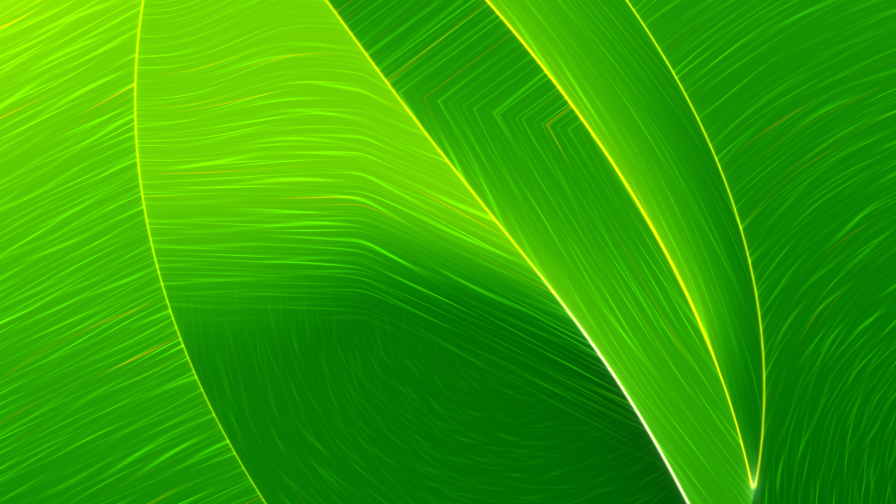
A WebGL 2 fragment shader for this background:

```glsl
#version 300 es
precision highp float;
uniform vec2 u_resolution;
out vec4 fragColor;

float hash(float n) { return fract(sin(n * 91.345) * 4753.54); }

// Dark leaf green to yellow green
vec3 leafColor(float k) {
  k = max(k, 0.0);
  return vec3(0.55 * pow(k, 1.7), 0.39 + 0.51 * k, 0.003);
}

// Broken glowing fibres: x runs along them, y across them
vec3 fibres(vec2 q) {
  vec3 light = vec3(0.0);
  for (int i = 0; i < 3; i++) {
    float layer = float(i);
    float y = q.y * (34.0 + 22.0 * layer) + 0.3 * sin(q.x * 11.0 + layer * 2.0 + q.y * 7.0);
    float row = floor(y);
    float h = hash(row + 37.0 * layer);
    float d = fract(y) - 0.3 - 0.4 * h;
    float dash = 0.5 + 0.3 * sin(q.x * (6.0 + 9.0 * h) + h * 40.0) + 0.2 * sin(q.x * 23.0 + row * 2.4);
    vec3 tint = mix(vec3(0.14, 0.27, 0.0), vec3(0.4, 0.03, 0.0), step(0.88, hash(row + 5.3)));
    light += tint * exp(-d * d * 75.0) * dash * dash * (0.25 + h);
  }
  return light;
}

// Thin bright core with a soft halo
float vein(float d, float width) {
  d = abs(d);
  return exp(-d * d / (width * width)) + 0.15 * exp(-d / (width * 3.5));
}

void main() {
  vec2 p = gl_FragCoord.xy / u_resolution.y;
  float x = p.x, y = p.y, t = 1.0 - y;
  float soft = 1.0 / u_resolution.y;

  // Curved leaf borders, from left to right
  float left = 0.268 + 0.406 * (y - 0.8) * (y - 0.8);
  float rib = 0.648 + 0.829 * t - 0.111 * t * t - 0.014 * sin(6.2832 * t);
  float fold = 0.965 + 0.886 * t - 0.352 * t * t;
  float rim = 1.243 + 0.709 * t - 0.46 * t * t;

  // Left leaf with rising fibres
  vec3 col = leafColor(0.31 + 0.72 * y - 0.42 * x * y);
  col += fibres(vec2(x + 0.5 * y, 0.88 * y - 0.47 * x + 0.06 * x * x));

  // Broad leaf: bent fibres above, faint arcs in the shade
  float bend = 0.5 * (x - 0.72 + sqrt((x - 0.72) * (x - 0.72) + 0.0006));
  float s = y + 0.5 * bend;
  float lit = smoothstep(mix(0.2, 0.5, smoothstep(0.3, 1.1, x)), 0.7, s);
  vec3 broad = leafColor(mix(0.31 - 0.24 * x, 0.86, lit));
  float rise = 0.7 * max(y - 0.6, 0.0) * (min(x - 0.72, 0.0) + 0.1 * sin(x * 14.0));
  broad += fibres(vec2(x, s - rise)) * smoothstep(0.32, 0.5, s) * (1.0 - 0.4 * smoothstep(0.65, 0.8, s));
  vec2 arc = p - vec2(1.05, 0.42);
  broad += 0.3 * fibres(vec2(atan(arc.y, -arc.x), length(arc))) * (1.0 - smoothstep(0.25, 0.5, s));
  col = mix(col, broad, smoothstep(-soft, soft, x - left));

  // Middle leaf with a chevron near the top
  float sheen = exp(-8.0 * abs(x - rib)) * exp(-8.0 * (y - 0.45) * (y - 0.45));
  vec3 middle = leafColor(0.42 - 0.08 * y + 0.38 * sheen);
  vec2 c = p - vec2(0.914, 0.79);
  float chevron = min(0.88 * c.x + 0.47 * c.y - 0.12 * c.y * c.y, 0.6 * c.x - 0.8 * c.y);
  middle += 0.75 * fibres(vec2(y - 0.3 * x, chevron));
  col = mix(col, middle, smoothstep(-soft, soft, x - rib));

  // Narrow curled blade, shaded toward its rim and its tip
  float v = clamp((x - fold) / max(rim - fold, 0.01), 0.0, 1.0);
  float bright = mix(0.3, 0.8, smoothstep(0.18, 0.42, y));
  vec3 blade = leafColor(mix(bright, mix(0.03, 0.38, y * y), pow(v, 0.85)));
  blade += 0.7 * fibres(vec2(y, x - mix(fold, rim, 0.6) + 0.08 * y)) * (1.0 - 0.5 * v);
  col = mix(col, blade, smoothstep(-soft, soft, x - fold));

  // Right leaf with sweeping fibres
  vec2 sweep = p - vec2(2.1, 0.0);
  vec3 right = leafColor(0.04 + 0.31 * y + 0.08 * exp(-8.0 * abs(x - rim)) * y);
  right += 0.65 * fibres(vec2(atan(sweep.y, -sweep.x), length(sweep)));
  col = mix(col, right, smoothstep(-soft, soft, x - rim));

  // Shade under the rib, then luminous veins
  col *= 1.0 - 0.2 * exp(-12.0 * abs(x - rib)) * step(x, rib) * (1.0 - smoothstep(0.2, 0.4, y));
  float tip = smoothstep(0.025, 0.04, y);
  float white = 1.0 - smoothstep(0.3, 0.52, y);
  float taper = mix(0.65, 1.0, smoothstep(0.25, 0.33, y));
  col += vec3(0.4, 0.28, 0.0) * vein(x - left, 0.0024);
  col += mix(vec3(0.5, 0.24, 0.02), vec3(0.9, 0.65, 0.75), white) * vein(0.77 * (x - rib), 0.0028);
  col += vec3(0.72, 0.36, 0.03) * vein(0.8 * (x - fold), 0.0029 * taper) * tip;
  col += vec3(0.58, 0.38, 0.02) * vein(0.9 * (x - rim), 0.0024) * tip;
  col += vec3(0.5, 0.4, 0.5) * exp(-length((p - vec2(1.495, 0.037)) * vec2(1.0, 0.35)) * 130.0);

  fragColor = vec4(clamp(col, 0.0, 1.0), 1.0);
}
```
